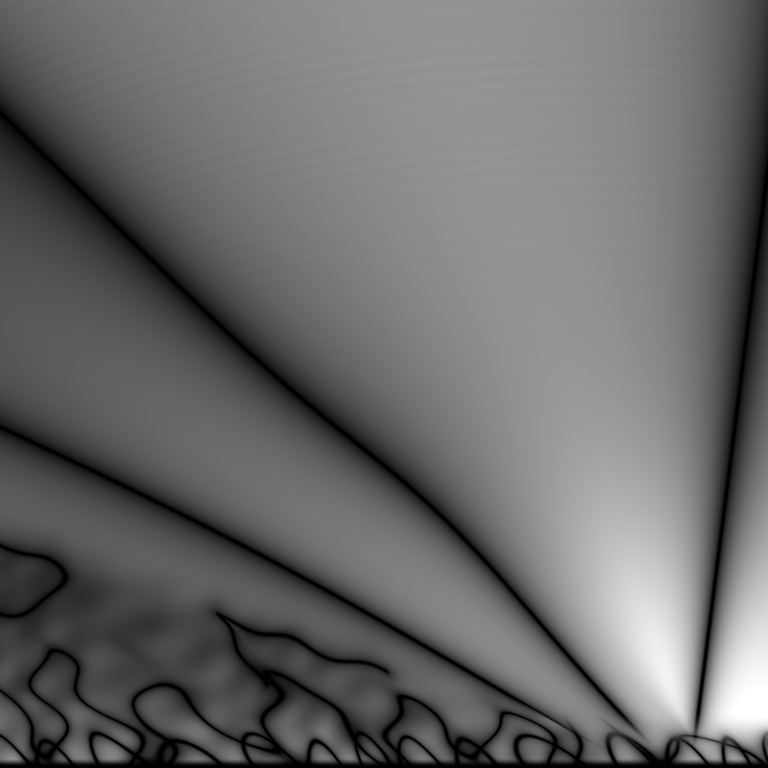
Give the GLSL for this background, as a WebGL 1 fragment shader.

```glsl
precision highp float;
// Grey fan of soft beams split by thin dark nodal lines, above a rippled floor.

uniform vec2 u_resolution;

// Brightness near a nodal line: black core, then a soft shoulder of given width.
float nodeShade(float dist, float width) {
  float d = abs(dist);
  return smoothstep(0.0, 0.004, d) * (1.0 - exp(-pow(d / width, 0.8)));
}

float segmentDistance(vec2 p, vec2 a, vec2 b) {
  vec2 ab = b - a;
  return length(p - a - ab * clamp(dot(p - a, ab) / dot(ab, ab), 0.0, 1.0));
}

// Dim interference floor with arched contours that shrink towards the bottom.
float floorField(vec2 p) {
  float lean = p.x + 0.6 * p.y;
  float bandLight = smoothstep(0.25, 0.35, p.y + 0.35 * p.x);
  float light = 0.17 + 0.21 * bandLight + 0.45 * exp(-p.y / 0.1);
  float streaks = sin(75.0 * (p.x - 0.9 * p.y) + 2.0 * sin(17.0 * p.x))
                * sin(38.0 * p.y + 21.0 * p.x);
  light *= 1.0 + 0.16 * streaks * (1.0 - bandLight);

  // Large leaning arches
  float archHeight = 0.145 - 0.1 * p.x + 0.012 * sin(19.0 * p.x);
  float arches = sin(48.0 * lean + 1.2 * sin(9.0 * p.x) + 0.7 * sin(70.0 * p.y + 11.0 * p.x))
               + 0.35 * sin(23.0 * p.x - 50.0 * p.y) + 0.8
               - 1.8 * pow(p.y / archHeight, 2.0);
  light *= nodeShade(arches / 45.0, 0.009);

  // Small loops along the lower edge
  float loops = sin(80.0 * lean + 2.0 * sin(13.0 * p.x))
              + 0.4 * sin(37.0 * p.x + 60.0 * p.y) + 0.5
              - 1.6 * pow(p.y / 0.042, 2.0);
  light *= nodeShade(loops / 85.0, 0.005);

  // Rounded contour at the left edge and a peaked one further in
  vec2 wobble = p + 0.005 * vec2(sin(95.0 * p.y), sin(62.0 * p.x));
  float leftLoop = length((wobble - vec2(-0.01, 0.245)) / vec2(0.09, 0.045)) - 1.0;
  light *= nodeShade(leftLoop * 0.055, 0.008);
  vec2 peak = vec2(0.285, 0.195);
  float peakDistance = min(segmentDistance(wobble, peak, vec2(0.5, 0.125)),
                           segmentDistance(wobble, peak, vec2(0.345, 0.11)));
  light *= nodeShade(peakDistance, 0.008);

  return light * smoothstep(0.002, 0.013, p.y);
}

void main() {
  vec2 p = gl_FragCoord.xy / u_resolution;
  vec2 fromApex = p - vec2(0.9, 0.04);
  float r = length(fromApex);

  // Three nodal lines spreading from the apex
  float upperLine = 0.854 - 0.976 * p.x + 0.035 * exp(-pow((p.x - 0.58) / 0.17, 2.0));
  float lowerLine = 0.444 - 0.529 * p.x + 0.013 * sin(4.6 * p.x);
  float upperDist = (p.y - upperLine) / 1.4;
  float lowerDist = (p.y - lowerLine) / 1.13;
  float rightDist = p.x - 0.9 - 0.128 * p.y;
  float lowerShade = nodeShade(lowerDist, 0.006 + 0.02 * r);

  // Main and right beams glow near the apex; the side beam fades evenly
  float tilt = atan(-fromApex.x, max(fromApex.y, 0.001));
  float mainBeam = (0.59 + 0.53 * exp(-pow(r / 0.27, 2.0)))
                 * (1.0 - 0.24 * smoothstep(0.3, 0.9, tilt));
  float ripple = sin(330.0 * p.y + 90.0 * pow(p.x - 0.75, 2.0)) * sin(26.0 * p.y);
  mainBeam += 0.006 * ripple * smoothstep(0.4, 0.9, p.y);
  float sideBeam = 0.68 - 0.3 * r;
  float beams = mix(sideBeam, mainBeam, smoothstep(-0.001, 0.001, upperDist));
  beams *= nodeShade(upperDist, 0.008 + 0.035 * r)
         * nodeShade(rightDist, 0.01 + 0.07 * r) * lowerShade;

  // Join the beams to the floor
  float ground = floorField(p) * mix(lowerShade, 1.0, smoothstep(0.66, 0.74, p.x));
  float aboveFloor = smoothstep(-0.001, 0.001, lowerDist) * smoothstep(0.02, 0.075, p.y);
  float grey = mix(ground, beams, aboveFloor);
  gl_FragColor = vec4(vec3(clamp(grey, 0.0, 1.0)), 1.0);
}
```
